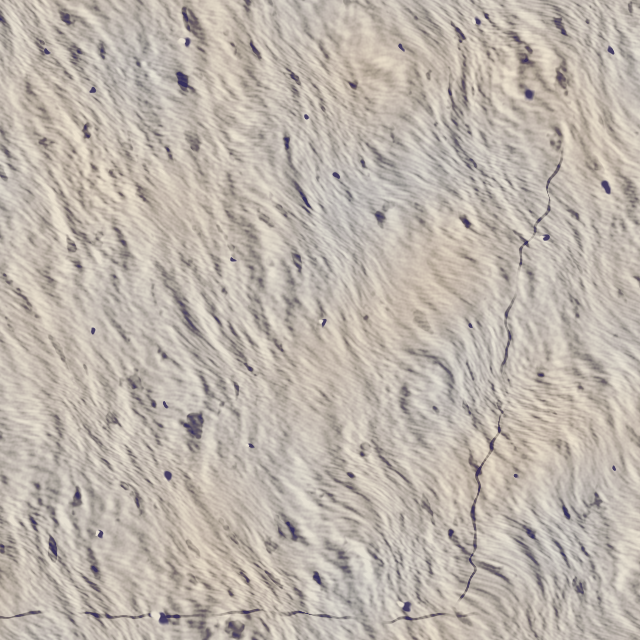
Reproduce this texture procedurally as a three.js fragment shader.

```glsl
// Rough weathered plaster: raked, side-lit grain with dark grooves, pits and hairline cracks.
varying vec2 vUv;

const vec3 HIGHLIGHT = vec3(0.91, 0.88, 0.82);
const vec3 LIGHT     = vec3(0.84, 0.81, 0.76);
const vec3 MID       = vec3(0.76, 0.72, 0.69);
const vec3 SHADE     = vec3(0.67, 0.64, 0.60);
const vec3 DEEP      = vec3(0.56, 0.53, 0.51);
const vec3 DARK      = vec3(0.43, 0.39, 0.41);
const vec3 PIT       = vec3(0.22, 0.19, 0.36);
const vec3 WARM_TINT = vec3(0.05, 0.01, -0.04);

const float GRAIN_ANGLE   = 0.53;   // lean of the grain from vertical, radians
const float GRAIN_STRETCH = 0.42;   // frequency along the grain over that across it
const float GRAIN_SCALE   = 24.0;   // coarsest grains across the canvas
const float RELIEF_STEP   = 0.003;  // half distance between the two height samples
const float RELIEF_GAIN   = 6.0;
const float GROOVE_DEPTH  = 2.0;
const float CRACK_WIDTH   = 0.0022;
const float CRACK_DEPTH   = 2.4;
const float PIT_GRID      = 9.0;
const float PIT_CHANCE    = 0.24;
const vec2  SUN           = vec2(-0.99, -0.15);

vec2 hash2(vec2 p) {
  vec3 q = fract(p.xyx * vec3(0.1031, 0.1030, 0.0973));
  q += dot(q, q.yzx + 33.33);
  return fract((q.xx + q.yz) * q.zy);
}

float corner(vec2 cell, vec2 offset) {
  return dot(hash2(cell) * 2.0 - 1.0, offset);
}

// Gradient noise, about -0.6 to 0.6
float noise(vec2 p) {
  vec2 i = floor(p), f = fract(p);
  vec2 u = f * f * f * (f * (f * 6.0 - 15.0) + 10.0);
  vec2 e = vec2(1.0, 0.0);
  return mix(mix(corner(i, f), corner(i + e, f - e), u.x),
             mix(corner(i + e.yx, f - e.yx), corner(i + 1.0, f - 1.0), u.x), u.y);
}

vec2 rotate(vec2 p, float a) {
  float c = cos(a), s = sin(a);
  return vec2(c * p.x + s * p.y, c * p.y - s * p.x);
}

// Grain space: x runs across the grain, y along it
vec2 grainSpace(vec2 p, float turn) {
  return rotate(p, GRAIN_ANGLE + turn) * vec2(1.0, GRAIN_STRETCH);
}

float height(vec2 p) {
  float sum = 0.0, amp = 0.9, freq = GRAIN_SCALE;
  for (int i = 0; i < 4; i++) {
    float k = float(i);
    sum += amp * noise(grainSpace(p, 0.25 * (k - 1.0)) * freq + 37.0 * (k + 1.0));
    amp *= 0.6;
    freq *= 2.05;
  }
  return sum;
}

// Broken hairline: distance from the line, position along it, and its span
float crack(float d, float along, vec2 span) {
  float width = CRACK_WIDTH * (1.0 + 1.8 * noise(vec2(along * 28.0, span.y * 50.0)));
  float ends = smoothstep(span.x - 0.02, span.x + 0.02, along)
             * (1.0 - smoothstep(span.y - 0.02, span.y + 0.02, along));
  float gaps = smoothstep(-0.25, 0.05, noise(vec2(along * 13.0, span.y * 70.0)));
  return ends * gaps * (1.0 - smoothstep(width * 0.4, width * 1.6, abs(d)));
}

float wander(float t, float seed) {
  return 0.045 * noise(vec2(t * 7.0, seed)) + 0.016 * noise(vec2(t * 38.0, seed + 9.0));
}

// Pit cover in x, cover of the pale chip beside it in y
vec2 pits(vec2 p) {
  vec2 cell = floor(p * PIT_GRID);
  vec2 kind = hash2(cell + 71.0), size = hash2(cell + 19.0);
  vec2 d = p - (cell + 0.25 + 0.5 * hash2(cell + 5.0)) / PIT_GRID;
  d += 0.008 * vec2(noise(p * 75.0), noise(p * 75.0 + 40.0));
  float r = mix(0.004, 0.010, size.x * size.x);
  float hole = length(rotate(d, GRAIN_ANGLE) * vec2(1.25, 0.75));
  float chip = length(d + vec2(1.2, -0.3) * r);
  float present = step(kind.x, PIT_CHANCE);
  return present * vec2(1.0 - smoothstep(r * 0.6, r * 1.2, hole),
    step(0.8, kind.y) * (1.0 - smoothstep(r * 0.4, r, chip)));
}

float ramp(float a, float b, float t) {
  return clamp((t - a) / (b - a), 0.0, 1.0);
}

// Tone is in deviations from the mean
vec3 plaster(float tone) {
  vec3 c = mix(PIT, DARK, ramp(-3.7, -2.2, tone));
  c = mix(c, DEEP, ramp(-2.2, -1.5, tone));
  c = mix(c, SHADE, ramp(-1.5, -0.84, tone));
  c = mix(c, MID, ramp(-0.84, 0.0, tone));
  c = mix(c, LIGHT, ramp(0.0, 1.04, tone));
  return mix(c, HIGHLIGHT, ramp(1.04, 2.3, tone));
}

void main() {
  vec2 p = vUv;
  vec2 bent = p + 0.06 * vec2(noise(p * 6.0 + 3.0), noise(p * 6.0 + 51.0));

  // Side-lit relief, rougher in some patches than in others
  float slope = height(bent + SUN * RELIEF_STEP) - height(bent - SUN * RELIEF_STEP);
  float rough = 1.0 + 0.9 * noise(p * 4.5 + 14.0) + 0.5 * noise(p * 13.0 + 80.0);
  float tone = 0.08 - slope * RELIEF_GAIN * rough;
  tone += 0.5 * noise(p * 3.0 + 27.0) + 0.5 * noise(p * 230.0);

  // Scattered shadowed grooves
  float groove = noise(grainSpace(bent, -0.1) * 44.0 + 200.0) + 0.2 * noise(p * 110.0);
  tone -= GROOVE_DEPTH * rough * smoothstep(0.27, 0.44, groove);

  // A leaning crack on the right and a level one near the bottom
  float leaning = p.x - 0.708 - 0.19 * p.y - wander(p.y, 4.5);
  float level = p.y - 0.036 - 0.5 * wander(p.x, 21.5);
  tone -= CRACK_DEPTH * max(crack(leaning, p.y, vec2(0.05, 0.76)),
                            crack(level, p.x, vec2(-0.1, 0.74)));

  vec2 pit = pits(p);
  vec3 color = plaster(tone) + WARM_TINT * noise(p * 5.0 + 120.0);
  color = mix(color, PIT, 0.9 * pit.x);
  color = mix(color, HIGHLIGHT, pit.y);
  gl_FragColor = vec4(color, 1.0);
}
```
